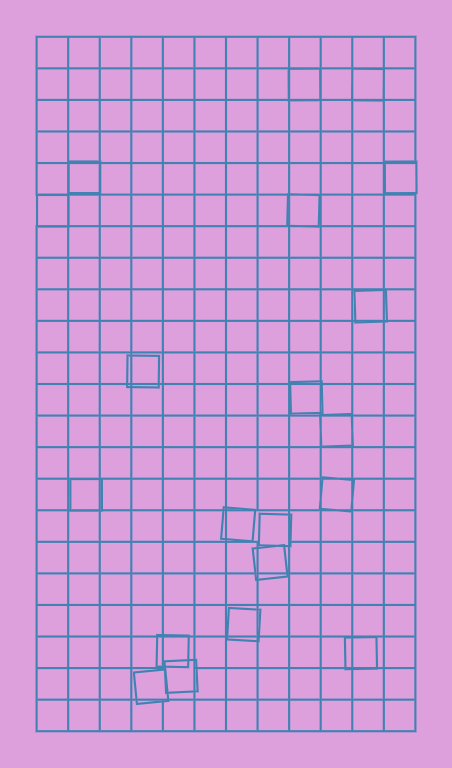
Reproduce this pattern procedurally as a WebGL 1 fragment shader.

```glsl
precision highp float;

uniform vec2 u_resolution;

#define COLUMNS 12.0
#define ROWS 22.0
#define CELL_SIZE 0.0411
#define LINE_WIDTH 0.068
#define LOOSE_CHANCE 0.085
#define MAX_SHIFT 0.27
#define MAX_TURN 0.15
#define SEED 3.0
#define PLUM vec3(0.867, 0.627, 0.867)
#define STEEL_BLUE vec3(0.255, 0.51, 0.7)

// Four random values per cell
vec4 hash42(vec2 cell) {
  vec4 p = fract(cell.xyxy * vec4(0.1031, 0.1030, 0.0973, 0.1099));
  p += dot(p, p.wzxy + 33.33);
  return fract((p.xxyz + p.yzzw) * p.zywx);
}

// Distance to the outline of a unit square
float squareOutline(vec2 p) {
  vec2 a = abs(p);
  return abs(max(a.x, a.y) - 0.5);
}

// Outline of one cell; loose cells slip further towards the bottom
float cellOutline(vec2 p, vec2 cell) {
  vec4 rnd = hash42(cell + SEED * 17.0);
  float depth = 1.0 - (cell.y + 0.5) / ROWS;
  float slip = step(rnd.w, LOOSE_CHANCE) * depth;
  vec3 offset = (rnd.xyz * 2.0 - 1.0) * slip;

  vec2 q = p - cell - 0.5 - offset.xy * MAX_SHIFT;
  float c = cos(offset.z * MAX_TURN);
  float s = sin(offset.z * MAX_TURN);
  return squareOutline(mat2(c, -s, s, c) * q);
}

void main() {
  // Centred grid, one unit per cell
  vec2 grid = vec2(COLUMNS, ROWS);
  float pixel = 1.0 / (u_resolution.y * CELL_SIZE);
  vec2 p = (gl_FragCoord.xy - 0.5 * u_resolution) * pixel + 0.5 * grid;

  // Nearest outline among this cell and its neighbours
  float nearest = 10.0;
  for (int j = -1; j <= 1; j++) {
    for (int i = -1; i <= 1; i++) {
      vec2 cell = floor(p) + vec2(float(i), float(j));
      bool inside = all(greaterThanEqual(cell, vec2(0.0))) && all(lessThan(cell, grid));
      if (inside) nearest = min(nearest, cellOutline(p, cell));
    }
  }

  float ink = clamp((0.5 * LINE_WIDTH - nearest) / pixel + 0.5, 0.0, 1.0);
  gl_FragColor = vec4(mix(PLUM, STEEL_BLUE, ink), 1.0);
}
```
